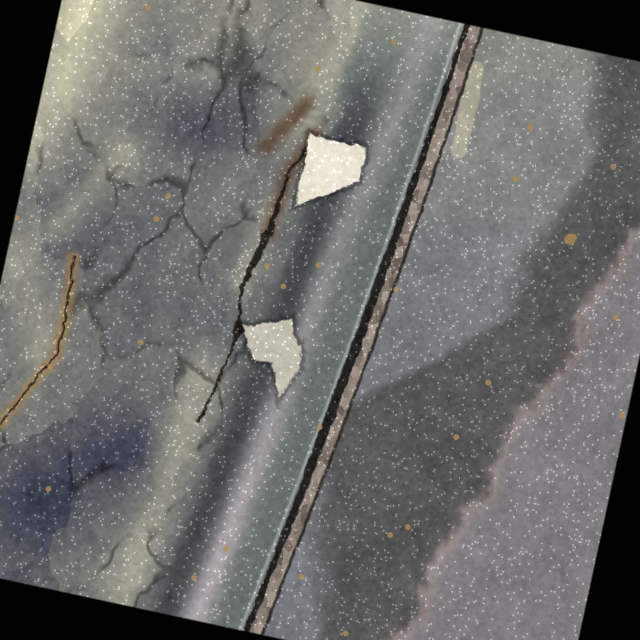
Give the GLSL for this texture, as a three.js fragment shader.

```glsl
// Weathered slate: flaky rock, a rounded bar, a gritty seam and a stained slab in a
// tilted square. Built from distances to the leaning seam, soft streaks, cellular
// facets and layered sines.
varying vec2 vUv;

vec2 hash2(vec2 p) {
  vec3 h = fract(p.xyx * vec3(.1031, .103, .0973));
  h += dot(h, h.yzx + 33.33);
  return fract((h.xx + h.yz) * h.zy);
}

// Cellular noise: nearest distance, second distance, random id
vec3 cells(vec2 p) {
  vec2 base = floor(p);
  vec3 best = vec3(9., 9., 0.);
  for (int k = 0; k < 9; k++) {
    vec2 id = base + vec2(mod(float(k), 3.), floor(float(k) / 3.)) - 1.;
    vec2 rnd = hash2(id);
    float d = length(id + rnd - p);
    if (d < best.x) best = vec3(d, best.x, fract(rnd.x * 7.3 + rnd.y * 3.7));
    else best.y = min(best.y, d);
  }
  return best;
}

// Layered, turned sines, roughly -1 to 1
float waves(vec2 p) {
  float sum = 0., amp = .5;
  for (int i = 0; i < 5; i++) {
    sum += amp * sin(p.x + 1.3 * sin(p.y)) * cos(p.y * .8 + .7);
    p = mat2(1.5, 1.2, -1.2, 1.5) * p + 1.7;
    amp *= .6;
  }
  return sum;
}

float segment(vec2 p, vec4 ends) {
  vec2 a = p - ends.xy, b = ends.zw - ends.xy;
  return length(a - b * clamp(dot(a, b) / dot(b, b), 0., 1.));
}

float bend(vec2 p, vec4 ab, vec2 c) {
  return min(segment(p, ab), segment(p, vec4(ab.zw, c)));
}

float bump(float x, float r) { return exp(-x * x / (r * r)); }
float fill(float d) { return 1. - smoothstep(-.002, .002, d); }
float streak(vec2 p, vec4 ends, float r) { return bump(segment(p, ends), r); }

float side(vec2 p, vec2 a, vec2 b) {
  vec2 t = normalize(b - a);
  return dot(p - a, vec2(-t.y, t.x));
}

// Clockwise quadrilateral, negative inside
float quad(vec2 p, vec4 ab, vec4 cd) {
  return max(max(side(p, ab.xy, ab.zw), side(p, ab.zw, cd.xy)),
             max(side(p, cd.xy, cd.zw), side(p, cd.zw, ab.xy)));
}

vec3 rock(vec2 p, float rough) {
  vec2 q = vec2(dot(p, vec2(.94, -.34)), dot(p, vec2(.34, .94)));
  q += .025 * vec2(waves(p * 17.), waves(p.yx * 19. + 4.));
  vec3 facet = cells(q * vec2(10., 5.5)), flake = cells(q * vec2(32., 15.));
  float pale = .22 + .4 * smoothstep(.55, 1., p.y) + .12 * rough;
  pale += .65 * streak(p, vec4(.05, .78, .15, 1.), .05);
  pale += .4 * streak(p, vec4(.09, .64, .19, .76), .025);
  pale += .35 * streak(p, vec4(.03, .6, .07, .46), .035);
  pale += .45 * streak(p, vec4(.19, .06, .32, .42), .035);
  pale += .4 * streak(p, vec4(.38, .56, .43, .68), .022);
  pale += .35 * streak(p, vec4(.49, .82, .58, .98), .06);
  pale -= .55 * streak(p, vec4(.29, .81, .38, .83), .065);
  pale -= .45 * streak(p, vec4(.05, .2, .2, .3), .07);
  pale += .3 * (facet.z - .5) + .14 * (flake.z - .5);
  vec3 col = mix(vec3(.36, .37, .39), vec3(.7, .69, .61), pale);
  float gate = smoothstep(-.1, .3, waves(p * 14. + 2.));
  return col * (1. - .35 * gate * (1. - smoothstep(0., .1, facet.y - facet.x)));
}

vec3 bar(float d, float y) {
  vec3 col = mix(vec3(.41, .44, .43), vec3(.55, .57, .53), smoothstep(.85, 1., y));
  float ridge = bump(d + .085 - .03 * smoothstep(.55, .9, y), .026);
  col = mix(col, vec3(.72, .68, .7), ridge * mix(.9, .45, smoothstep(.05, .7, y)));
  float groove = bump(d + .138 - .02 * y, .028) * (1. - smoothstep(.78, .92, y));
  return mix(col, vec3(.25, .25, .27), .85 * groove);
}

vec3 slab(vec2 p, float rough) {
  float wet = .5 + .3 * smoothstep(.32, .53, p.y) + .13 * smoothstep(.5, .8, p.y);
  float l = p.x - wet + .025 * rough, r = p.x - .62 - .56 * p.y + .03 * rough;
  vec3 col = mix(vec3(.47, .48, .5), vec3(.54, .54, .52), smoothstep(.4, .95, p.y));
  col = mix(col, vec3(.35, .345, .35), smoothstep(-.02, .025, l));
  col = mix(col, vec3(.5, .485, .5), smoothstep(-.012, .02, r));
  col += vec3(.09, .06, .04) * bump(r - .008, .014);
  float stain = segment(p, vec4(.743, .89, .717, .765)) - .014 + .004 * rough;
  return mix(col, vec3(.69, .67, .59), .85 * fill(stain)) + .04 * rough;
}

void main() {
  vec2 p = vUv;
  float rough = waves(p * 24.), fine = waves(p * 110.);
  vec2 j = p + .004 * vec2(fine, waves(p.yx * 90.));
  float d = p.x - .375 - .362 * p.y - .04 * p.y * (1. - p.y);

  // Three main surfaces
  vec3 col = mix(rock(p, rough), bar(d, p.y), smoothstep(-.18, -.145, d + .015 * rough));
  col = mix(col, slab(p, rough), smoothstep(.028, .034, d));

  // Gritty seam, shadowed lip and thin right crack
  vec3 grit = vec3(.58, .53, .49) * (.7 + .45 * cells(p * vec2(95., 60.)).z);
  col = mix(col, grit, fill(abs(d - .016) - .016));
  float gap = .004 + .004 * bump(p.y - .42, .3) + .003 * fine;
  col = mix(col, vec3(.09), .9 * fill(abs(d - .005) - gap));
  col = mix(col, vec3(.16, .14, .13), .85 * fill(abs(d - .031 + .002 * fine) - .0025));
  col += .18 * bump(d + .006, .003);

  // Cracks with rusty flanks
  float upper = bend(j, vec4(.492, .788, .449, .727), vec2(.419, .635));
  float lower = min(bend(j, vec4(.419, .635, .378, .551), vec2(.373, .485)),
                    bend(j, vec4(.373, .485, .341, .401), vec2(.31, .342)));
  float west = min(bend(j, vec4(.115, .597, .102, .505), vec2(.089, .447)),
                   bend(j, vec4(.089, .447, .046, .395), vec2(0., .336)));
  float rust = max(bump(upper, .013), streak(j, vec4(.415, .77, .48, .84), .013));
  col = mix(col, vec3(.36, .26, .2), .75 * rust);
  col = mix(col, vec3(.62, .49, .32), .7 * bump(west - .004, .006));
  float open = .002 + .004 * bump(p.y - .62, .06) + .005 * bump(p.y - .485, .012);
  col = mix(col, vec3(.12, .1, .09), .9 * fill(min(min(upper, lower) - open, west - .0015)));

  // Pale chips with a shaded rim
  float low = min(quad(j, vec4(.38, .49, .455, .502), vec4(.469, .43, .397, .437)),
                  quad(j, vec4(.469, .46, .469, .427), vec4(.436, .378, .425, .435)));
  float chip = min(low, quad(j, vec4(.485, .79, .573, .768), vec4(.56, .715, .462, .68)));
  col *= 1. - .3 * bump(chip - .003, .004);
  vec3 chalk = mix(vec3(.77, .75, .69), vec3(.92, .89, .82), smoothstep(.48, .68, p.y));
  col = mix(col, chalk + .05 * rough, fill(chip));

  // Sparkle, grain and ochre crumbs
  vec3 dust = cells(p * 170.), crumb = cells(p * 23. + 5.);
  col += .2 * step(.82, dust.z) * (1. - smoothstep(.1, .4, dust.x));
  col += .06 * (dust.z - .5) + .025 * fine;
  float ochre = step(.95, crumb.z) * (1. - smoothstep(.08, .13, crumb.x));
  ochre = max(ochre, fill(length(j - vec2(.891, .628)) - .009));
  col = mix(col, vec3(.68, .54, .34), .8 * ochre);

  // Tilted square frame
  vec2 t = abs(mat2(.977, .211, -.211, .977) * (p - .5));
  gl_FragColor = vec4(col * fill(max(t.x, t.y) - .5), 1.);
}
```
